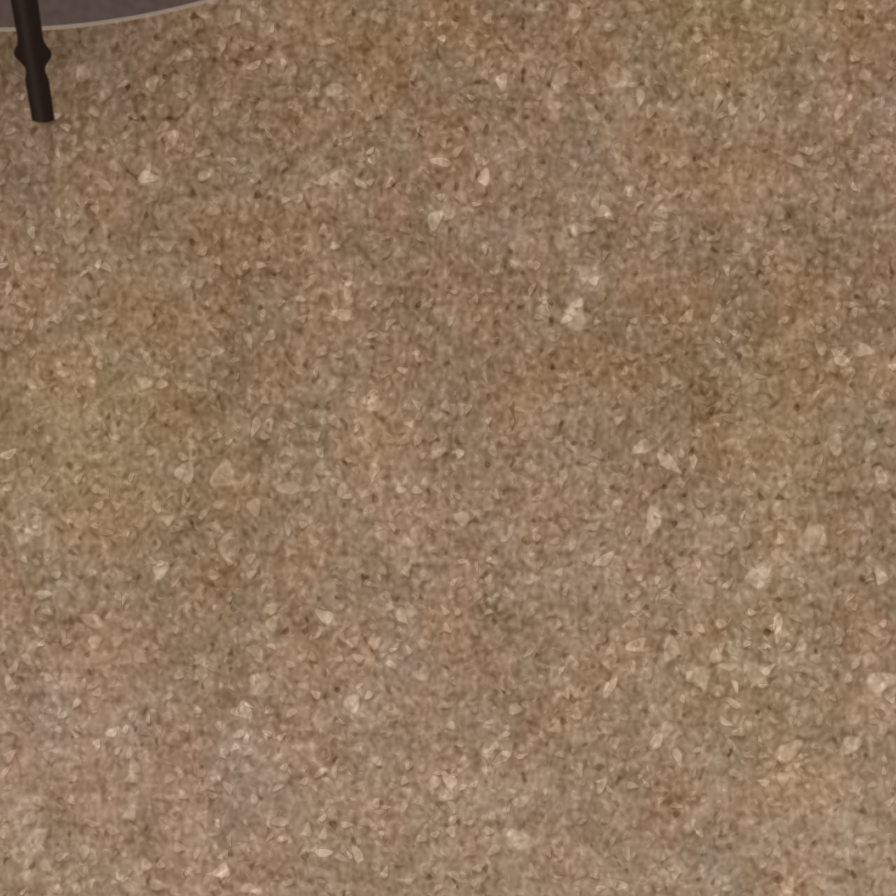
This texture is drawn by a three.js fragment shader. Its source:

```glsl
// Tan pebbled floor with pale stone chips and a dark furniture leg at the upper left.
varying vec2 vUv;

vec2 hash2(vec2 p) {
  vec2 q = vec2(dot(p, vec2(127.1, 311.7)), dot(p, vec2(269.5, 183.3)));
  return fract(sin(q) * 43758.55);
}

float cornerSlope(vec2 cell, vec2 corner, vec2 f) {
  return dot(hash2(cell + corner) * 2.0 - 1.0, f - corner);
}

float gradientNoise(vec2 p) {
  vec2 cell = floor(p);
  vec2 f = fract(p);
  vec2 u = f * f * f * (f * (f * 6.0 - 15.0) + 10.0);
  float low = mix(cornerSlope(cell, vec2(0.0), f), cornerSlope(cell, vec2(1.0, 0.0), f), u.x);
  float high = mix(cornerSlope(cell, vec2(0.0, 1.0), f), cornerSlope(cell, vec2(1.0), f), u.x);
  return mix(low, high, u.y);
}

// Scattered, turned, lumpy ellipses; returns coverage weighted by chip brightness.
float chips(vec2 p, float density, float softness) {
  vec2 cell = floor(p);
  float cover = 0.0;
  for (int j = -1; j <= 1; j++) {
    for (int i = -1; i <= 1; i++) {
      vec2 id = cell + vec2(float(i), float(j));
      vec2 place = hash2(id);
      vec2 look = hash2(id + 57.3);
      vec2 build = hash2(id + 113.9);
      vec2 d = p - id - 0.1 - 0.8 * place;
      float turn = look.x * 3.1416;
      d = mat2(cos(turn), -sin(turn), sin(turn), cos(turn)) * d;
      float size = mix(0.24, 0.48, build.x * build.x);
      d /= size * vec2(1.0, mix(0.4, 0.85, place.y));
      float lumps = 1.0 + 0.14 * sin(3.0 * atan(d.y, d.x) + 20.0 * place.x);
      float shape = 1.0 - smoothstep(1.0 - softness, 1.0 + softness, length(d) * lumps);
      cover = max(cover, shape * step(build.y, density) * mix(0.45, 1.0, look.y));
    }
  }
  return cover;
}

vec3 pebbledFloor(vec2 uv) {
  vec2 warped = uv + 0.003 * vec2(gradientNoise(uv * 60.0), gradientNoise(uv * 60.0 + 31.0));

  // Broad wear, blotches and fine grain
  float tone = mix(0.025, -0.035, uv.y);
  tone += 0.06 * gradientNoise(uv * vec2(6.0, 4.0) + 3.0);
  tone += 0.09 * gradientNoise(uv * 21.0 + 9.0);
  tone += 0.14 * gradientNoise(warped * vec2(82.0, 70.0));
  tone += 0.13 * gradientNoise(warped * vec2(160.0, 140.0) + 17.0);

  // Dark gaps between the stones
  tone -= 0.11 * smoothstep(0.22, 0.5, gradientNoise(warped * vec2(95.0, 80.0) + 41.0));

  // Small, medium and rare large chips, the medium ones with a shaded lower side
  float patches = 0.8 + 0.7 * gradientNoise(uv * 9.0 + 70.0);
  float medium = chips(warped * 52.0, 0.5, 0.3);
  float mediumShade = chips((warped + vec2(-0.001, 0.003)) * 52.0, 0.5, 0.35);
  tone += 0.09 * patches * chips(warped * 88.0 + 5.0, 0.55, 0.4);
  tone += 0.13 * patches * medium;
  tone -= 0.05 * mediumShade * (1.0 - medium);
  tone += 0.15 * chips(warped * 27.0 + 13.0, 0.13, 0.2);

  // Drift between ochre, mauve and russet
  vec3 tint = vec3(0.004, -0.014, 0.03) * gradientNoise(uv * 3.0 + 23.0)
            + vec3(0.03, -0.01, -0.03) * gradientNoise(uv * 13.0 + 51.0);
  tint += vec3(0.0, 0.002, 0.012) * (0.5 - uv.y);
  return vec3(0.567, 0.466, 0.37) + tone + tint;
}

void main() {
  vec2 corner = vec2(vUv.x, 1.0 - vUv.y);
  vec3 color = pebbledFloor(vUv);

  // Soft shade around the furniture
  color *= 1.0 - 0.24 * exp(-dot(corner, corner) * 28.0);

  // Grey base with a pale rim, cut by the upper edge
  float rim = corner.y - 0.033 + 0.6 * corner.x * corner.x;
  vec3 baseColor = vec3(0.33, 0.275, 0.25) + 0.04 * gradientNoise(vUv * 90.0);
  color = mix(color, baseColor, 1.0 - smoothstep(-0.003, 0.001, rim));
  color = mix(color, vec3(0.58, 0.52, 0.47), 0.8 * (1.0 - smoothstep(0.001, 0.004, abs(rim))));

  // Turned leg with a knob and a rounded foot
  float axis = 0.027 + 0.16 * corner.y;
  float knob = exp(-pow((corner.y - 0.06) / 0.009, 2.0));
  float neck = exp(-pow((corner.y - 0.078) / 0.008, 2.0));
  float halfWidth = 0.015 - 0.02 * corner.y + 0.007 * knob - 0.003 * neck;
  float side = abs(corner.x - axis) - halfWidth;
  float leg = max(side, corner.y - 0.137 + 18.0 * pow(corner.x - axis, 2.0));
  float sheen = 0.05 * exp(-pow((corner.x - axis + 0.004) / 0.005, 2.0));
  vec3 legColor = vec3(0.135, 0.095, 0.08) + sheen;
  color = mix(color, legColor, 1.0 - smoothstep(-0.002, 0.002, leg));

  gl_FragColor = vec4(clamp(color, 0.0, 1.0), 1.0);
}
```
